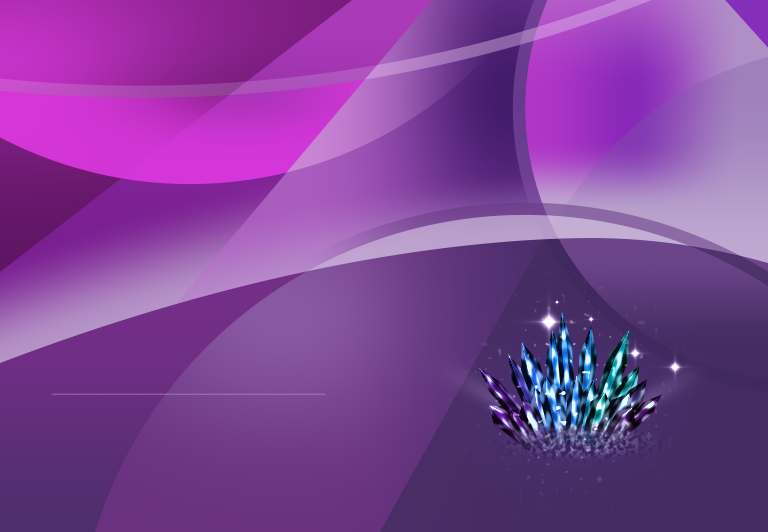
Give the GLSL for this background, as a Shadertoy shader.

```glsl
// Violet backdrop of translucent arcs and diagonal bands above a curved horizon, with a fan
// of crystals at the lower right. Signed distances become coverage and are mixed in layers;
// lengths are fractions of the canvas height.
const vec3 PLUM = vec3(.36, .08, .38), VIOLET = vec3(.62, .16, .63);
const vec3 MAGENTA = vec3(.87, .22, .88), ORCHID = vec3(.67, .36, .75);
const vec3 PALE = vec3(.75, .66, .82), DEEP = vec3(.25, .1, .41);
const vec3 DUSK = vec3(.26, .17, .37), GRAPE = vec3(.45, .18, .53);
const vec3 AZURE = vec3(.1, .46, .95), TEAL = vec3(.06, .64, .66);
// Circles: centre, radius
const vec3 BOWL = vec3(.357, 1.423, .769), DOME = vec3(.987, -.25, .846);
const vec3 RING = vec3(1.5, .797, .536), ARC = vec3(1.598, .286, .626);
const vec3 SWEEP = vec3(.263, 3.421, 2.605);
const float RIM = .023;
const vec2 FOOT = vec2(1.075, .165);
const float CRYSTALS = 20., BACK = 11.;
// Stars: position, size
const vec3 STARS[5] = vec3[5](vec3(1.032, .395, .036), vec3(1.269, .31, .022),
  vec3(1.194, .336, .02), vec3(1.111, .4, .01), vec3(1.047, .432, .007));

float fill(float d) { return clamp(.5 - d * iResolution.y, 0., 1.); }
float rim(float d) { return fill(d) * fill(-d - RIM); }
float disc(vec2 p, vec3 c) { return length(p - c.xy) - c.z; }
float ramp(float a, float b, float x) { return smoothstep(0., 1., (x - a) / (b - a)); }
float blob(vec2 p, vec2 c, vec2 r) { p = (p - c) / r; return exp(-dot(p, p)); }
float hash(float n) { return fract(sin(n) * 4375.5); }

// Gradient noise
float corner(vec2 i, vec2 f) {
  float a = 6.2832 * hash(dot(i, vec2(127.1, 311.7)));
  return dot(vec2(cos(a), sin(a)), f);
}
float noise(vec2 p) {
  vec2 i = floor(p), f = p - i, u = f * f * (3. - 2. * f), e = vec2(1, 0);
  return mix(mix(corner(i, f), corner(i + e, f - e), u.x),
    mix(corner(i + e.yx, f - e.yx), corner(i + 1., f - 1.), u.x), u.y);
}

float horizon(float x) {
  float s = x - 1.109;
  return .5526 - (s < 0. ? .235 * pow(-s / 1.109, 1.8) : .42 * s * s);
}

// Above the horizon; h is the height over it
vec3 upperScene(vec2 p, float h) {
  float y = 1. - p.y;
  float inStripe = fill((.662 - 1.295 * y - p.x) / 1.64);
  float inRight = fill((.812 - .843 * y - p.x) / 1.31);
  // Diagonal bands
  vec3 left = mix(PLUM, VIOLET, blob(p, vec2(0, .95), vec2(.5, .25)));
  vec3 stripe = mix(vec3(.48, .12, .57), vec3(.64, .23, .7), ramp(.55, 1., p.y));
  stripe = mix(stripe, PALE, .85 * ramp(.2, 0., h));
  vec3 right = mix(ORCHID, vec3(.46, .21, .59), ramp(.55, .95, p.x));
  right = mix(right, DEEP, .95 * blob(p, vec2(.96, .82), vec2(.15, .22)));
  right = mix(right, PALE, .6 * ramp(.14, -.02, h));
  vec3 col = mix(mix(left, stripe, inStripe), right, inRight);
  // Bowl, dimmer over the sweep
  float sweep = disc(p, SWEEP);
  float glow = mix(.9, .14 + .5 * blob(p, vec2(0, .87), vec2(.25, .13)), fill(sweep));
  glow *= 1. - .65 * blob(p, vec2(.45, .83), vec2(.2, .07));
  glow = mix(glow, .75 * ramp(.97, .48, p.x), inRight);
  col = mix(col, mix(MAGENTA, vec3(.85, .6, .88), inRight), glow * fill(disc(p, BOWL)));
  // Circle with a violet heart
  float side = ramp(1.4, 1.17, p.x);
  vec3 inside = mix(PALE, mix(vec3(.69, .56, .78), vec3(.72, .4, .8), side), ramp(.62, .85, p.y));
  vec3 core = mix(vec3(.69, .21, .78), vec3(.52, .15, .72), ramp(1., 1.22, p.x));
  inside = mix(inside, core, side * ramp(.6, .74, p.y) * ramp(1.07, .83, p.y));
  inside = mix(inside, vec3(.48, .36, .64), .3 * fill(disc(p, ARC)) * ramp(.5, .75, p.y));
  inside = mix(inside, vec3(.52, .18, .73), fill((1.363 + .9 * y - p.x) / 1.35));
  float ring = disc(p, RING), dome = disc(p, DOME);
  col = mix(col, inside, fill(ring + RIM));
  col = mix(col, vec3(.5, .31, .64), .6 * rim(ring));
  // Sweep, dome rim and sliver
  col = mix(col, vec3(.9, .75, .94), rim(sweep) * mix(.22, .42, inRight));
  col = mix(col, vec3(.4, .22, .52), .55 * rim(dome - RIM) * ramp(.55, .85, p.x));
  return mix(col, vec3(.78, .7, .84), .7 * fill(dome));
}

vec3 lowerScene(vec2 p) {
  float dome = disc(p, DOME), ring = disc(p, RING);
  vec3 col = mix(vec3(.3, .18, .42), GRAPE, ramp(-.05, .42, p.y));
  float glow = blob(p, vec2(.53, .41), vec2(.3, .22));
  vec3 inside = mix(vec3(.41, .19, .5), vec3(.54, .35, .64), glow);
  col = mix(col, mix(inside, vec3(.29, .18, .42), ramp(.62, 1.1, p.x)), fill(dome));
  col = mix(col, DUSK, .75 * fill((.714 + .558 * p.y - p.x) / 1.15));
  col = mix(col, vec3(.47, .3, .59), .75 * fill(ring + RIM) * ramp(.34, .53, p.y));
  col = mix(col, vec3(.24, .15, .36), .6 * rim(ring));
  return mix(col, DUSK, .7 * rim(dome - RIM) * ramp(1.1, 1.25, p.x));
}

vec3 crystals(vec3 col, vec2 p) {
  // Beams and halo
  vec2 q = p - FOOT;
  float beam = (abs(atan(q.x, q.y)) - 1.04) / .09;
  col += .15 * exp(-beam * beam) * ramp(.32, .12, length(q));
  col = mix(col, vec3(.36, .22, .6), .5 * blob(q, vec2(0, .07), vec2(.14, .1)));
  // Tall back row, then a short front row
  for (float n = 0.; n < CRYSTALS; n++) {
    float front = step(BACK, n);
    float t = mix(n / 5., (n - BACK) / 4., front) - 1.;
    float tilt = t * mix(.84, .6, front) + .2 * hash(n + 3.) - .1, c = cos(tilt), s = sin(tilt);
    float size = (.24 - .1 * t * t) * (.8 + .28 * hash(n)) * mix(1., .58, front);
    vec2 d = mat2(c, s, -s, c) * (q - vec2(t * .07, 0));
    float taper = min(.8 + .2 * d.y / size, (size - d.y) / (.26 * size));
    float width = (.013 + .011 * hash(n + 7.)) * taper;
    float u = d.x / max(width, .001);
    vec3 hue = mix(vec3(.4, .1, .62), AZURE, ramp(-.9, -.2, t));
    hue = mix(mix(hue, TEAL, ramp(.05, .5, t)), vec3(.3, .09, .42), ramp(.55, .9, t));
    float facet = mix(.3, 1.1, ramp(-.4, -.3, u)) - .6 * ramp(.3, .4, u);
    float shine = noise(d * vec2(95, 42) + n * 5.3);
    float gloss = ramp(0., .4, shine + .03 + .12 * front) * facet;
    vec3 face = mix(hue * max(facet + 1.5 * shine, .1), vec3(.84, .96, 1), gloss);
    col = mix(col, face, fill(abs(d.x) - width) * fill(-d.y));
  }
  // Rough mound and glints
  float grain = noise(p * 110.) + .5 * noise(p * 210.);
  vec3 rock = mix(vec3(.2, .13, .34), vec3(.62, .54, .78), ramp(-.3, .6, grain));
  float mound = length((q - vec2(.017, .004)) / vec2(.145, .034)) + .4 * grain;
  col = mix(col, rock, .75 * ramp(1.2, .5, mound));
  return col + ramp(.35, .5, noise(p * 75.)) * blob(q, vec2(0, .1), vec2(.11));
}

void mainImage(out vec4 fragColor, in vec2 fragCoord) {
  vec2 p = fragCoord / iResolution.y;
  float h = p.y - horizon(p.x);
  vec3 col = mix(upperScene(p, h), lowerScene(p), fill(h));
  // Dotted rule
  float rule = fill(abs(p.y - .259) - .001) * fill(abs(p.x - .354) - .257);
  col = crystals(mix(col, PALE, rule * (.5 + .15 * cos(p.x * 1100.))), p);
  for (int i = 0; i < 5; i++) {
    vec2 d = abs(p - STARS[i].xy) / STARS[i].z;
    col += exp(-dot(d, vec2(14, 2.5))) + exp(-dot(d, vec2(2.5, 14))) + exp(-12. * dot(d, d));
  }
  fragColor = vec4(clamp(col, 0., 1.), 1);
}
```
